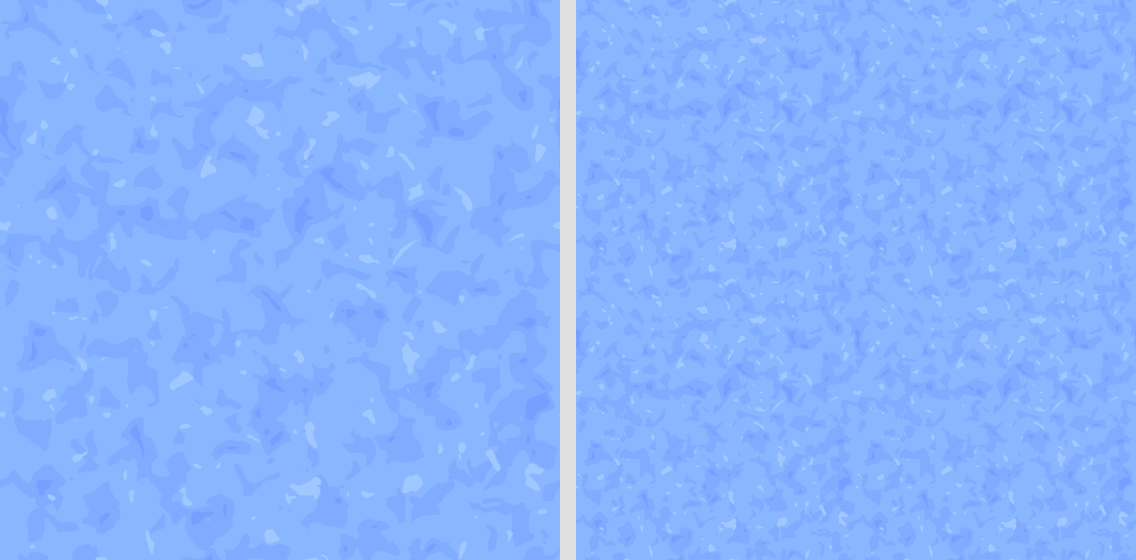
Left, the tile; right, the same tile 2 across and 2 down.
Write a WebGL 2 fragment shader that draws this texture.

```glsl
#version 300 es
precision highp float;
// Flat four-tone mottled blue surface that tiles in both directions.
// Two warped, wrapping gradient-noise fields are cut at fixed levels:
// one gives dark patches with darker cores, the other small light flecks.

uniform vec2 u_resolution;
out vec4 fragColor;

const vec3 BASE_COLOR  = vec3(0.54, 0.71, 1.00);
const vec3 PATCH_COLOR = vec3(0.50, 0.67, 1.00);
const vec3 CORE_COLOR  = vec3(0.47, 0.62, 1.00);
const vec3 FLECK_COLOR = vec3(0.63, 0.78, 1.00);

// Cut levels, in standard deviations of each field
const float PATCH_LEVEL = 0.49;
const float CORE_LEVEL  = 2.05;
const float FLECK_LEVEL = 1.88;

// Cells per tile for each octave (whole numbers) and octave weights
const vec4 PATCH_CELLS   = vec4(9.0, 17.0, 35.0, 71.0);
const vec4 PATCH_WEIGHTS = vec4(0.40, 1.00, 0.55, 0.16);
const vec2 FLECK_CELLS   = vec2(22.0, 47.0);
const vec2 FLECK_WEIGHTS = vec2(1.00, 0.45);
const float FLECK_AVOIDS_PATCH = 0.60;

const float WARP_CELLS  = 19.0;
const float WARP_AMOUNT = 0.0065;
const float NOISE_DEVIATION = 0.2157;
const float TAU = 6.2831853;

// Integer hash of a lattice point, 0 to 1
float hash(ivec2 cell, int seed) {
    uint h = uint(cell.x) * 1597334677u ^ uint(cell.y) * 3812015801u
           ^ uint(seed) * 2654435769u;
    h = (h ^ (h >> 16)) * 2146121005u;
    h = (h ^ (h >> 15)) * 2221713035u;
    h ^= h >> 16;
    return float(h >> 8) / 16777216.0;
}

// Slope contribution of one wrapped lattice corner
float corner(ivec2 cell, vec2 toPoint, int cells, int seed) {
    ivec2 wrapped = ((cell % cells) + cells) % cells;
    float angle = TAU * hash(wrapped, seed);
    return dot(vec2(cos(angle), sin(angle)), toPoint);
}

// Gradient noise that wraps over the unit square, unit deviation
float noise(vec2 uv, float cells, int seed) {
    vec2 shift = vec2(hash(ivec2(3, 7), seed), hash(ivec2(11, 5), seed));
    vec2 p = uv * cells + shift;
    ivec2 cell = ivec2(floor(p));
    vec2 f = fract(p);
    vec2 s = f * f * f * (f * (f * 6.0 - 15.0) + 10.0);
    int n = int(cells);
    float a = corner(cell, f, n, seed);
    float b = corner(cell + ivec2(1, 0), f - vec2(1.0, 0.0), n, seed);
    float c = corner(cell + ivec2(0, 1), f - vec2(0.0, 1.0), n, seed);
    float d = corner(cell + ivec2(1, 1), f - vec2(1.0, 1.0), n, seed);
    return mix(mix(a, b, s.x), mix(c, d, s.x), s.y) / NOISE_DEVIATION;
}

vec2 warp(vec2 uv, int seed) {
    return uv + WARP_AMOUNT * vec2(noise(uv, WARP_CELLS, seed),
                                   noise(uv, WARP_CELLS, seed + 1));
}

// Broad mottling: low values become patches and cores
float patchField(vec2 uv) {
    vec2 p = warp(uv, 21);
    float sum = 0.0;
    for (int i = 0; i < 4; i++)
        sum += PATCH_WEIGHTS[i] * noise(p, PATCH_CELLS[i], i + 1);
    return sum / length(PATCH_WEIGHTS);
}

// Finer field, biased away from the patches: high values become flecks
float fleckField(vec2 uv, float mottling) {
    vec2 p = warp(uv, 31);
    float sum = 0.0;
    for (int i = 0; i < 2; i++)
        sum += FLECK_WEIGHTS[i] * noise(p, FLECK_CELLS[i], i + 11);
    sum /= length(FLECK_WEIGHTS);
    return (sum + FLECK_AVOIDS_PATCH * mottling)
         / length(vec2(1.0, FLECK_AVOIDS_PATCH));
}

// Coverage of the region above a level, smoothed over about one pixel
float above(float value, float level) {
    float width = max(fwidth(value), 1e-5);
    return clamp((value - level) / width + 0.5, 0.0, 1.0);
}

void main() {
    vec2 uv = gl_FragCoord.xy / u_resolution;
    float mottling = patchField(uv);
    float flecks = fleckField(uv, mottling);

    vec3 color = BASE_COLOR;
    color = mix(color, PATCH_COLOR, above(-mottling, PATCH_LEVEL));
    color = mix(color, CORE_COLOR, above(-mottling, CORE_LEVEL));
    color = mix(color, FLECK_COLOR, above(flecks, FLECK_LEVEL));
    fragColor = vec4(color, 1.0);
}
```
